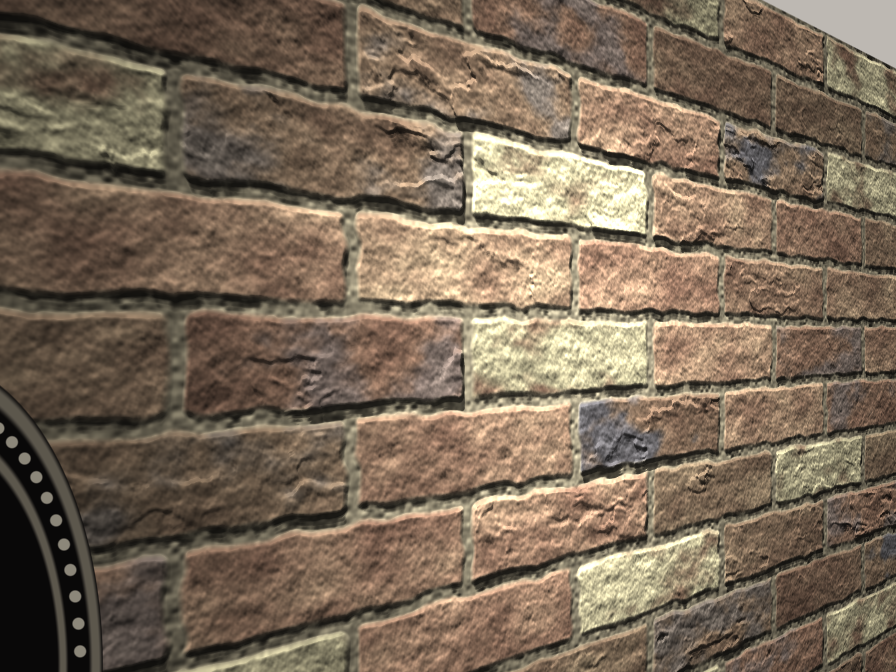
Reproduce this texture procedurally as a WebGL 1 fragment shader.

```glsl
precision highp float;
uniform vec2 u_resolution;

const vec2 VANISH = vec2(2.118, 0.5035);
const vec2 TO_LIGHT = vec2(-0.24, -0.97);
const float BRICK_LENGTH = 3.0;
const float BOND_SHIFT = 0.535;
const float CEILING_ROW = -5.0;

const vec3 RED_CLAY = vec3(0.53, 0.41, 0.34);
const vec3 BROWN_CLAY = vec3(0.53, 0.46, 0.37);
const vec3 CREAM_CLAY = vec3(0.69, 0.66, 0.53);
const vec3 BLUE_BURN = vec3(0.27, 0.28, 0.31);
const vec3 MORTAR = vec3(0.52, 0.49, 0.41);
const vec3 CEILING = vec3(0.74, 0.72, 0.70);

float hash(vec2 p) {
  return fract(sin(dot(p, vec2(127.1, 311.7))) * 43758.5);
}

float noise(vec2 p) {
  vec2 i = floor(p), f = fract(p);
  f = f * f * (3.0 - 2.0 * f);
  return mix(mix(hash(i), hash(i + vec2(1.0, 0.0)), f.x),
             mix(hash(i + vec2(0.0, 1.0)), hash(i + 1.0), f.x), f.y);
}

float fbm(vec2 p) {
  float sum = 0.0, amp = 0.53;
  for (int i = 0; i < 4; i++) {
    sum += amp * noise(p);
    p = mat2(1.6, 1.2, -1.2, 1.6) * p + 3.7;
    amp *= 0.5;
  }
  return sum;
}

// Wall space: one unit per course, rows counted downwards
vec2 toWall(vec2 q) {
  float depth = VANISH.x - q.x;
  return vec2(BRICK_LENGTH * (6.045 / depth - 3.254),
              10.34 * (q.y - VANISH.y) / depth + 0.29);
}

vec2 brickId(vec2 p) {
  float row = floor(p.y);
  return vec2(floor(p.x / BRICK_LENGTH - mod(row, 2.0) * BOND_SHIFT), row);
}

float brickDistance(vec2 p, vec2 id) {
  vec2 center = vec2((id.x + 0.5 + mod(id.y, 2.0) * BOND_SHIFT) * BRICK_LENGTH, id.y + 0.5);
  vec2 wobble = vec2(noise(p * 5.0), noise(p * 4.0 + 19.0)) - 0.5;
  vec2 d = abs(p - center + wobble * 0.08) - vec2(BRICK_LENGTH * 0.5 - 0.12, 0.375);
  return length(max(d, 0.0)) + min(max(d.x, d.y), 0.0) - 0.05;
}

float brickMask(float d) {
  return smoothstep(0.03, -0.04, d);
}

// Clay relief with torn ledges, raised above grainy mortar
float wallHeight(vec2 p) {
  vec2 id = brickId(p);
  vec2 q = p + id * vec2(5.3, 9.7);
  float grain = fbm(q * 6.0);
  float fold = fbm(q * vec2(1.1, 2.4) + 0.3 * grain);
  float ledge = smoothstep(0.43, 0.50, fold) - 0.8 * smoothstep(0.52, 0.64, fold);
  float torn = smoothstep(0.3, 0.9, hash(id + 4.0)) * smoothstep(0.3, 0.6, noise(q * 1.3));
  float clay = 0.08 + 0.12 * grain + 0.07 * fold + 0.07 * ledge * torn + 0.012 * noise(q * 24.0);
  float joint = 0.075 + 0.05 * noise(p * 16.0);
  return mix(joint, clay, brickMask(brickDistance(p, id)));
}

// Grazing light with a short marched shadow
float relief(vec2 p) {
  float h = wallHeight(p), shade = 0.0;
  float slope = (h - wallHeight(p + TO_LIGHT * 0.035)) / 0.035;
  for (int i = 1; i <= 4; i++) {
    float reach = 0.04 * float(i);
    shade = max(shade, wallHeight(p + TO_LIGHT * reach) - h - 0.45 * reach);
  }
  float lit = clamp(0.86 + 0.48 * slope, 0.42, 1.35);
  return lit * (1.0 - 0.58 * smoothstep(0.0, 0.07, shade));
}

float isKind(float kind, float wanted) {
  return step(abs(kind - wanted), 0.5);
}

// Fifteen firing kinds run diagonally through the bond
vec3 clayColor(vec2 p, vec2 id) {
  float stain = fbm(p * vec2(1.5, 2.2) + id * 3.1);
  float kind = floor(mod(4.0 * id.x + id.y + 0.5, 15.0));
  float family = floor(mod(kind + 0.5, 5.0));
  float cream = isKind(family, 4.0) + isKind(family, 2.0) * step(kind, 10.0);
  cream *= step(0.5, mod(id.x, 2.0));
  float burnt = isKind(kind, 5.0) + 0.6 * (isKind(kind, 0.0) + isKind(kind, 12.0) + isKind(kind, 13.0));
  vec3 clay = mix(RED_CLAY, BROWN_CLAY, clamp(hash(id) * 0.6 + stain - 0.3, 0.0, 1.0));
  clay = mix(clay, CREAM_CLAY, cream * smoothstep(0.15, 0.48, stain));
  clay = mix(clay, BLUE_BURN, burnt * smoothstep(0.44, 0.68, stain) * 0.8);
  return clay * (0.85 + 0.3 * hash(id + 8.0)) * (0.72 + 0.56 * stain);
}

// Oval frame with a ring of beads
vec3 addFrame(vec3 color, vec2 q, float pixel) {
  vec2 center = vec2(-0.104, 0.99), radii = vec2(0.257, 0.455);
  vec2 e = (q - center) / radii;
  float r = length(e), soft = pixel * 3.0, stepAngle = 6.28318 / 60.0;
  float a = (floor(atan(e.y, e.x) / stepAngle) + 0.5) * stepAngle;
  float bead = length(q - center - radii * 0.87 * vec2(cos(a), sin(a)));
  float rim = smoothstep(0.045, 0.015, abs(r - 0.96)) + smoothstep(0.035, 0.01, abs(r - 0.77));
  vec3 frame = mix(vec3(0.035, 0.03, 0.03), vec3(0.36, 0.34, 0.30), rim);
  frame = mix(frame, vec3(0.55, 0.53, 0.48), smoothstep(pixel, -pixel, bead - 0.009));
  return mix(color, frame, smoothstep(soft, -soft, r - 1.0));
}

void main() {
  vec2 uv = gl_FragCoord.xy / u_resolution;
  vec2 q = vec2(uv.x * 4.0 / 3.0, 1.0 - uv.y);
  float pixel = 1.0 / u_resolution.y;
  vec2 p = toWall(q), id = brickId(p);

  vec3 color = mix(MORTAR, clayColor(p, id), brickMask(brickDistance(p, id)));
  color *= 0.88 + 0.24 * noise(p * 26.0);
  vec2 spot = (q - vec2(0.80, 0.50)) * vec2(1.6, 1.35);
  float lamp = 0.62 + 0.88 * exp(-2.2 * dot(spot, spot));
  color *= relief(p) * lamp * 1.08;

  float edge = 12.0 * pixel;
  color = mix(CEILING, color, smoothstep(-edge, edge, p.y - CEILING_ROW));
  gl_FragColor = vec4(addFrame(color, q, pixel), 1.0);
}
```
